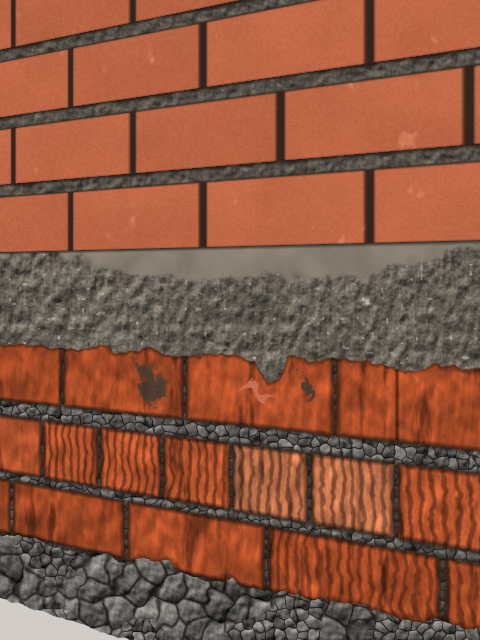
This texture is drawn by a WebGL 2 fragment shader. Its source:

```glsl
#version 300 es
precision highp float;
// A receding brick wall: neat courses, a mortar band, old combed bricks, rubble.
// A projective map straightens the wall so each course is a repeated box.
uniform vec2 u_resolution;
out vec4 fragColor;

const vec2 VIEW = vec2(5.76, 7.68);
const vec3 CLAY = vec3(0.73, 0.395, 0.27);
const vec3 OLD_CLAY = vec3(0.61, 0.275, 0.145);
const vec3 TAN_CLAY = vec3(0.67, 0.41, 0.28);
const vec3 MORTAR = vec3(0.385, 0.36, 0.325);
const vec3 SHADOW = vec3(0.17, 0.125, 0.10);
const vec3 CONCRETE = vec3(0.53, 0.49, 0.44);
const vec3 SLAB = vec3(0.82, 0.80, 0.78);

float ramp(float a, float b, float x) {
  float t = clamp((x - a) / (b - a), 0.0, 1.0);
  return t * t * (3.0 - 2.0 * t);
}

float hash(vec2 p) {
  vec3 q = fract(p.xyx * 0.1031);
  q += dot(q, q.yzx + 33.33);
  return fract((q.x + q.y) * q.z);
}

float noise(vec2 p) {
  vec2 i = floor(p), f = fract(p), e = vec2(1, 0);
  f = f * f * (3.0 - 2.0 * f);
  return mix(mix(hash(i), hash(i + e), f.x), mix(hash(i + e.yx), hash(i + 1.0), f.x), f.y);
}

float fbm(vec2 p) {
  float sum = 0.0, amp = 0.5;
  for (int i = 0; i < 4; i++, amp *= 0.5) {
    sum += amp * noise(p);
    p = mat2(1.6, 1.2, -1.2, 1.6) * p + 7.3;
  }
  return sum;
}

// Bump shade around zero: the noise slope toward the light.
float relief(vec2 p) { return fbm(p + vec2(0.25, 0.4)) - fbm(p - vec2(0.1, 0.2)); }

float blob(vec2 p, vec2 center, vec2 radius) { return ramp(1.1, 0.5, length((p - center) / radius)); }

// Cell stones, each with a random tone, a lit top and dark gaps.
vec3 gravel(vec2 p, float scale) {
  vec2 q = p * scale + 0.35 * noise(p * scale * 2.0), near = q, id = q;
  float d1 = 9.0, d2 = 9.0;
  for (int k = 0; k < 9; k++) {
    vec2 cell = floor(q) + vec2(k % 3 - 1, k / 3 - 1);
    vec2 off = q - cell - 0.15 - 0.7 * vec2(hash(cell), hash(cell + 41.7));
    float d = length(off);
    if (d < d1) { d2 = d1; d1 = d; near = off; id = cell; }
    else d2 = min(d2, d);
  }
  float tone = 0.23 + 0.17 * hash(id + 5.1) - dot(near, vec2(0.06, 0.18)) + 0.35 * relief(p * 13.0);
  return vec3(1.03, 1.0, 0.96) * tone * mix(0.45, 1.1, ramp(0.0, 0.22, d2 - d1));
}

// One course of bricks: local position, signed distance, brick index.
vec4 course(vec2 w, vec2 span, float shift, float pitch, float gap) {
  float id = floor((w.x - shift) / pitch);
  vec2 local = vec2(w.x - shift - (id + 0.5) * pitch, w.y - 0.5 * (span.x + span.y));
  vec2 d = abs(local) - 0.5 * vec2(pitch - gap, span.y - span.x) + 0.02;
  return vec4(local, length(max(d, 0.0)) + min(max(d.x, d.y), 0.0) - 0.02, id);
}

vec3 newWall(vec2 w, vec2 p, float px) {
  float row = floor((w.y - 0.6) / 0.81), top = 0.6 + 0.81 * row;
  vec4 b = course(w, top + vec2(0.15, 0.81), mod(row, 2.0) > 0.5 ? 0.158 : 0.797, 1.268, 0.048);
  vec3 joint = MORTAR * 0.86 * (1.0 + 1.1 * relief(p * 14.0));
  joint = mix(SHADOW, joint, ramp(0.01, 0.065, w.y - top + 0.03 * noise(p * 9.0)));
  joint = mix(joint, SHADOW * 1.15, ramp(0.12, 0.16, w.y - top));
  vec3 face = CLAY * (0.93 + 0.11 * fbm(p * 1.8) + 0.05 * hash(vec2(b.w, row)));
  face += 0.035 * noise(p * 45.0) - 0.018 * (1.0 + b.y);
  face += 0.1 * ramp(0.68, 0.85, fbm(p * vec2(5, 3) + 4.0));
  face *= mix(1.0, 0.52, ramp(0.575, 0.605, b.x) * ramp(0.5, 2.5, p.x));
  face *= mix(0.78, 1.0, ramp(0.0, 0.022, -b.z));
  return mix(joint, face, ramp(px, -px, b.z));
}

// Weathered brick; comb is the strength of its wavy grooves.
vec3 oldBrick(vec3 under, vec4 b, vec3 clay, float comb, vec2 p, float px) {
  float wave = sin(b.x * 85.0 + 9.0 * fbm(p * vec2(2.5, 4) + b.w * 3.0));
  vec3 face = clay * (0.8 + 0.38 * fbm(p * 3.0 + b.w) + 0.12 * hash(vec2(b.w, 8)));
  face *= 1.0 + 0.55 * relief(p * vec2(11, 5));
  face *= mix(1.0, 0.56 + 0.5 * ramp(-0.95, 0.3, wave), comb);
  face *= 1.0 - 0.35 * ramp(0.58, 0.76, fbm(p * vec2(8, 1.6) + 11.0));
  face *= mix(0.55, 1.0, ramp(0.0, 0.045, -b.z));
  float edge = b.z + 0.028 * (fbm(p * 9.0) - 0.5);
  return mix(mix(under, SHADOW, 0.8 * ramp(0.05, 0.0, edge)), face, ramp(px, -px, edge));
}

vec3 oldWall(vec2 w, vec2 p, float px) {
  vec4 a = course(w, vec2(4, 4.79), 0.71, 1.19, 0.03);
  vec4 h = course(w, vec2(4.99, 5.64), 0.49, 0.603, 0.035);
  vec4 c = course(w, vec2(5.75, 6.37), 0.139, 1.22, 0.045);
  vec3 col = oldBrick(gravel(p, 8.0) * 1.06, a, OLD_CLAY * 1.04, 0.0, p, px);
  col *= 1.0 - 0.5 * ramp(0.02, 0.0, abs(w.x - 3.51)) * step(w.y, 4.78);
  // Mortar stains and a chipped face.
  vec2 q = p + 0.6 * (fbm(p * 7.0) - 0.5);
  float stain = blob(q, vec2(1.82, 4.64), vec2(0.18, 0.3)) + blob(q, vec2(3.66, 4.64), vec2(0.09, 0.16));
  col = mix(col, MORTAR * 0.62, 0.8 * stain);
  col = mix(col, vec3(0.78, 0.43, 0.33), blob(q, vec2(3.03, 4.66), vec2(0.2, 0.08)));
  vec3 headClay = mix(OLD_CLAY * 1.09, TAN_CLAY, abs(h.w - 3.5) < 1.0 ? 0.85 : 0.1);
  col = oldBrick(col, h, headClay, h.w < -0.5 ? 0.0 : 0.72, p, px);
  return oldBrick(col, c, OLD_CLAY, c.w > 1.5 ? 0.62 : 0.05, p, px);
}

vec3 mortarBand(vec2 w, vec2 p) {
  vec3 col = MORTAR * (0.84 + 0.34 * fbm(p * 2.2));
  col *= 1.0 + 1.15 * relief(p * vec2(12, 9)) + 0.5 * relief(p * 27.0);
  col += 0.28 * ramp(0.82, 0.95, noise(p * 17.0)) * noise(p * 31.0);
  float depth = 3.07 + 0.25 * ramp(0.7, 1.8, p.x) * ramp(5.6, 4.2, p.x);
  float strip = ramp(0.04, -0.03, w.y - depth + 0.22 * (fbm(p * 5.0) - 0.5));
  col = mix(col, CONCRETE * (0.88 + 0.24 * fbm(p * 4.0)), strip);
  return col * mix(0.5, 1.0, ramp(3.03, 3.07, w.y));
}

void main() {
  vec2 uv = gl_FragCoord.xy / u_resolution;
  vec2 p = vec2(uv.x, 1.0 - uv.y) * VIEW;
  float px = 0.75 * VIEW.y / u_resolution.y;
  vec2 w = vec2(p.x, p.y + 0.2523 * p.x) / (1.0 + 0.075 * p.x);
  vec3 col = w.y < 3.9 ? MORTAR : oldWall(w, p, px);
  // Band with a ragged lower lip and one drip.
  float lip = w.y - 4.13 - 0.22 * (fbm(p * vec2(5, 3)) - 0.5);
  lip -= 0.2 * blob(p, vec2(3.26, 4.4), vec2(0.2, 0.4));
  col *= mix(0.6, 1.0, ramp(0.0, 0.06, lip));
  col = mix(col, mortarBand(w, p), ramp(px, -px, lip));
  col = mix(col, newWall(w, p, px), ramp(px, -px, w.y - 3.03));
  // Rubble heap and pale corner slab.
  float heap = p.y - 6.4 - 0.2 * p.x + 0.3 * (fbm(p * 4.0) - 0.5);
  vec3 rubble = mix(gravel(p, 7.5), gravel(p, 3.6), ramp(0.42, 0.5, noise(p * 1.7)));
  col = mix(col * mix(0.65, 1.0, ramp(0.0, -0.08, heap)), rubble * 1.08, ramp(-px, px, heap));
  float slab = p.y - 7.17 - 0.33 * p.x + 0.07 * (fbm(p * 8.0) - 0.5);
  fragColor = vec4(mix(col, SLAB, ramp(-px, px, slab)), 1);
}
```
